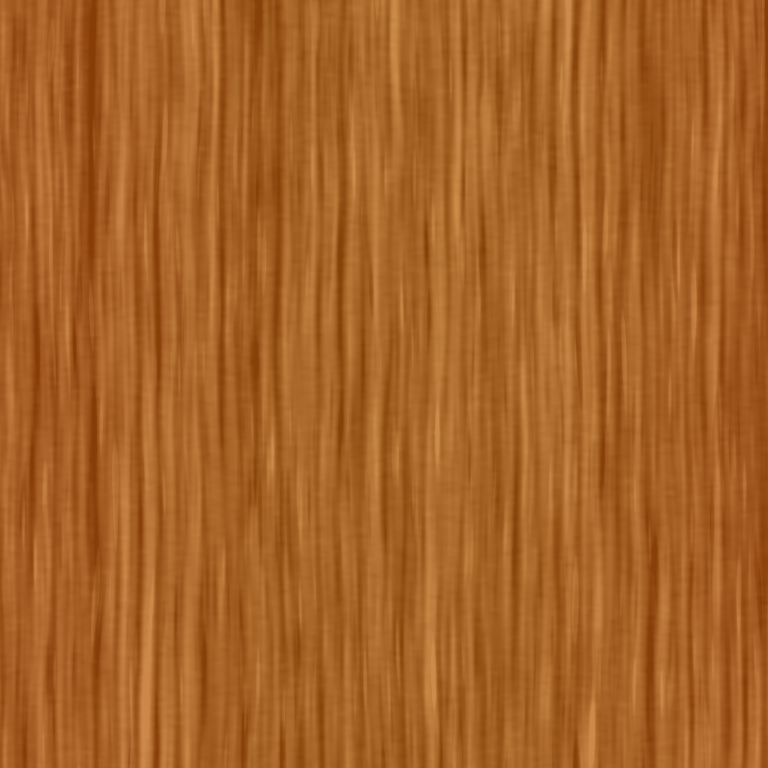
Write a Shadertoy shader that draws this texture.

```glsl
const float TAU = 6.2831853;
const float LINE_COUNT = 38.0;
const vec3 MID_WOOD = vec3(0.650, 0.379, 0.146);
const vec3 TONE_STEP = vec3(0.046, 0.049, 0.044);
const vec3 HONEY_SHIFT = vec3(-0.003, 0.013, 0.003);

vec3 hash3(vec2 cell, float seed) {
    vec3 p = fract(vec3(cell.xyx + seed * 17.3) * vec3(0.1031, 0.1030, 0.0973));
    p += dot(p, p.yxz + 33.33);
    return fract((p.xxy + p.yzz) * p.zyx);
}

// Cellular noise: one soft light or dark spot per cell, about -1 to 1
float spots(vec2 p, float seed) {
    vec2 cell = floor(p);
    float sum = 0.0;
    for (int j = -1; j <= 1; j++) {
        for (int i = -1; i <= 1; i++) {
            vec2 id = cell + vec2(i, j);
            vec3 rnd = hash3(id, seed);
            vec2 d = p - id - rnd.xy;
            sum += (2.0 * rnd.z - 1.0) * exp(-4.0 * dot(d, d));
        }
    }
    return sum;
}

// Spots stretched along the fibres
float streaks(vec2 uv, float across, float along, float seed) {
    return spots(uv * vec2(across, along), seed);
}

// Gentle sideways drift of the fibres
float drift(vec2 uv) {
    return 0.0015 * sin(TAU * (1.3 * uv.y + 1.7 * uv.x))
         + 0.0008 * sin(TAU * (3.7 * uv.y - 2.9 * uv.x) + 1.4);
}

// Roughly even growth lines, continuous from end to end, with narrow dark grooves
float growthLines(vec2 uv) {
    float wander = 3.2 * streaks(uv, 11.0, 0.6, 1.0);
    float strength = 0.9 + 0.7 * streaks(uv, 20.0, 2.0, 2.0);
    float phase = TAU * LINE_COUNT * uv.x + wander;
    return strength * (sin(phase) + 0.3 * cos(2.0 * phase));
}

float grainTone(vec2 uv) {
    float tone = 0.82 * growthLines(uv);
    tone += 0.3 * streaks(uv, 7.0, 0.6, 3.0);
    tone += 1.25 * streaks(uv, 62.0, 1.1, 4.0);
    tone += 1.55 * streaks(uv, 112.0, 4.0, 5.0);
    tone += 1.15 * streaks(uv, 175.0, 13.0, 6.0);
    return tone;
}

// Sparse thin dashes
float dashes(vec2 uv, float seed) {
    return smoothstep(0.45, 0.95, streaks(uv, 135.0, 9.0, seed));
}

// 1 in the honey-coloured middle, -1 at the reddish sides
float honey(vec2 uv) {
    float side = abs(uv.x - 0.54 + 0.02 * sin(TAU * uv.y));
    return 1.0 - 2.0 * smoothstep(0.1, 0.48, side);
}

void mainImage(out vec4 fragColor, in vec2 fragCoord) {
    vec2 uv = fragCoord / iResolution.xy;
    vec2 fibre = vec2(uv.x + drift(uv), uv.y);

    // Light and dark grain
    float tone = grainTone(fibre);
    tone += 1.5 * dashes(fibre, 7.0) - 1.1 * dashes(fibre, 8.0);
    tone += 0.35 * spots(uv * vec2(70.0, 160.0), 9.0);

    // Darker outer edges
    float edge = smoothstep(0.06, 0.0, uv.x) + smoothstep(0.88, 1.0, uv.x);
    tone += 0.03 - 0.4 * edge;

    vec3 wood = MID_WOOD + TONE_STEP * clamp(tone, -2.6, 3.2);
    wood += HONEY_SHIFT * honey(uv);
    fragColor = vec4(clamp(wood, 0.0, 1.0), 1.0);
}
```
